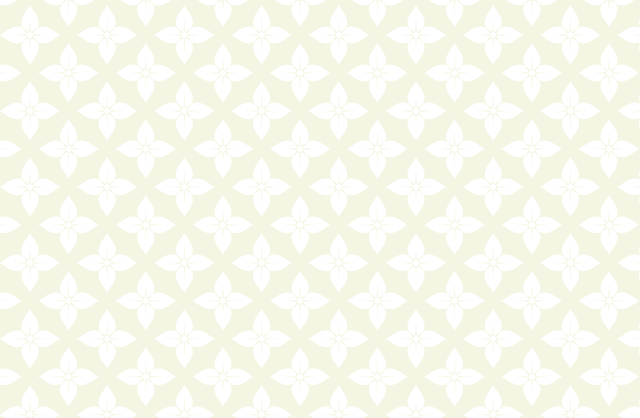
Reproduce this pattern procedurally as a Shadertoy shader.

```glsl
const vec3 CREAM = vec3(0.96, 0.96, 0.89);
const vec3 WHITE = vec3(1.0);

// Lattice measures, in canvas heights
const vec2 PERIOD = vec2(0.1847, 0.1817);
const vec2 ORIGIN = vec2(0.0717, 0.9163);
const float PETAL_LENGTH = 0.393; // in periods

float coverage(float dist, float pixel) {
    return 1.0 - smoothstep(-0.6 * pixel, 0.6 * pixel, dist);
}

// Leaf outline: full near the base, drawn out to a pointed tip
float petalDistance(float along, float across) {
    float halfWidth = 1.296 * pow(along, 0.95) * pow(max(1.0 - along, 0.0), 1.3);
    return max((across - halfWidth) / 1.15, along - 1.0);
}

// Line from start to end whose half width shrinks to zero
float taperDistance(float along, float across, float start, float end, float halfWidth) {
    float t = clamp((along - start) / (end - start), 0.0, 1.0);
    float sideways = across - halfWidth * (1.0 - t);
    return max(sideways, max(start - along, along - end));
}

// Four petals with veins, base notches and a small ring at the heart
float flower(vec2 p, float pixel) {
    vec2 q = abs(p);
    float along = max(q.x, q.y);
    float across = min(q.x, q.y);
    vec2 diagonal = vec2(along + across, along - across) * 0.7071;

    float petals = coverage(petalDistance(along, across), pixel);
    float vein = coverage(taperDistance(along, across, 0.14, 0.55, 0.027), pixel);
    float notch = coverage(taperDistance(diagonal.x, diagonal.y, 0.1, 0.36, 0.035), pixel);
    float ring = coverage(abs(length(q) - 0.115) - 0.02, pixel);

    return petals * (1.0 - max(max(0.8 * vein, notch), 0.75 * ring));
}

void mainImage(out vec4 fragColor, in vec2 fragCoord) {
    vec2 lattice = (fragCoord / iResolution.y - ORIGIN) / PERIOD;
    float pixel = 1.0 / (iResolution.y * PERIOD.y * PETAL_LENGTH);

    // Two square lattices, half a period apart, make the staggered rows
    float white = 0.0;
    for (int i = 0; i < 2; i++) {
        vec2 cell = fract(lattice + 0.5 * float(i) + 0.5) - 0.5;
        white = max(white, flower(cell / PETAL_LENGTH, pixel));
    }

    fragColor = vec4(mix(CREAM, WHITE, white), 1.0);
}
```
